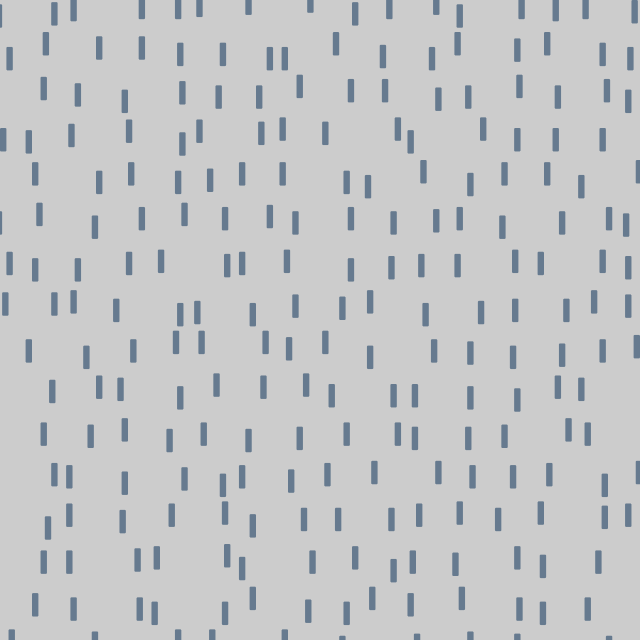
Write a WebGL 1 fragment shader that draws this pattern.

```glsl
precision mediump float;
// Short upright slate dashes, scattered on a jittered grid over light grey.

uniform vec2 u_resolution;

#define UNITS 300.0                      // design units across the canvas
#define CELL 20.0                        // grid spacing, in units
#define GRID_ORIGIN vec2(-10.0, -14.0)   // lower left corner of the first cell
#define DASH_SIZE vec2(3.0, 11.0)
#define CORNER_RADIUS 0.6
#define JITTER_STEPS vec2(15.0, 8.0)     // whole-unit positions inside a cell
#define MARGIN 1.0                       // keeps each dash inside its cell
#define GROUND vec3(0.80, 0.80, 0.80)
#define SLATE vec3(0.40, 0.48, 0.56)

float hash(vec2 p) {
  return fract(sin(dot(p, vec2(12.9898, 78.233))) * 43758.5453);
}

// Signed distance to a rounded box centred on the origin
float roundedBox(vec2 p, vec2 halfSize, float radius) {
  vec2 q = abs(p) - halfSize + radius;
  return length(max(q, 0.0)) + min(max(q.x, q.y), 0.0) - radius;
}

void main() {
  float pixel = UNITS / min(u_resolution.x, u_resolution.y);
  vec2 p = gl_FragCoord.xy * pixel - GRID_ORIGIN;

  // One dash per cell, moved by whole units
  vec2 cell = floor(p / CELL);
  vec2 local = p - cell * CELL;
  vec2 random = vec2(hash(cell + 3.7), hash(cell + 41.3));
  vec2 corner = MARGIN + floor(random * JITTER_STEPS);
  vec2 center = corner + 0.5 * DASH_SIZE;

  // Edge smoothed over about one pixel
  float d = roundedBox(local - center, 0.5 * DASH_SIZE, CORNER_RADIUS);
  float coverage = clamp(0.5 - d / pixel, 0.0, 1.0);

  gl_FragColor = vec4(mix(GROUND, SLATE, coverage), 1.0);
}
```
